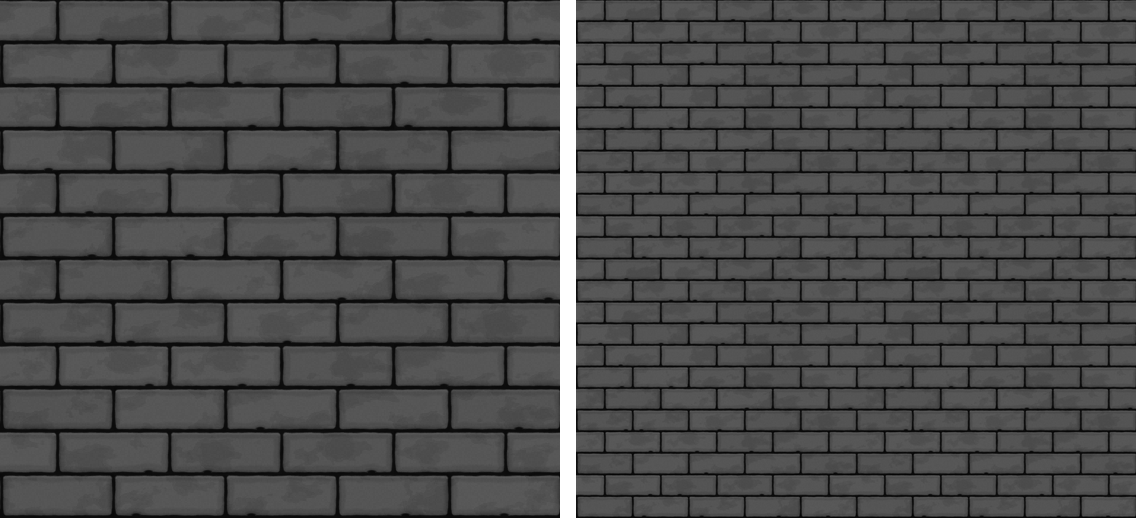
Left: one tile. Right: repeated 2 by 2.
This texture is drawn by a Shadertoy shader. Its source:

```glsl
// Dark grey running-bond brick wall with black joints, stained faces and chipped edges.
#define BRICKS vec2(5.0, 12.0)     // repeats across and down (rows even)
#define SHIFT vec2(0.015, 0.02)    // joint position, in bricks
#define JOINT vec2(0.072, 0.088)   // joint widths, in brick heights
#define CORNER 0.06                // corner radius
#define WEAR 0.012                 // raggedness of the edges
#define MORTAR 0.045
#define RIM 0.302
#define FACE 0.333
#define STAIN 0.022                // darkening of stains
#define GRAIN 0.012

float hash(vec2 p) {
    vec3 q = fract(p.xyx * vec3(0.1031, 0.1030, 0.0973));
    q += dot(q, q.yzx + 33.33);
    return fract((q.x + q.y) * q.z);
}

// Rotated, warped layers of sines, roughly -0.7 to 0.7
float layers(vec2 p, float seed) {
    float sum = 0.0, amp = 0.5;
    for (int i = 0; i < 5; i++) {
        sum += amp * sin(p.x + seed) * sin(p.y + seed * 1.7);
        p = mat2(1.6, 1.2, -1.2, 1.6) * p + sum;
        amp *= 0.55;
    }
    return sum;
}

float roundedBox(vec2 p, vec2 halfSize, float radius) {
    vec2 d = abs(p) - halfSize + radius;
    return length(max(d, 0.0)) + min(max(d.x, d.y), 0.0) - radius;
}

void mainImage(out vec4 fragColor, in vec2 fragCoord) {
    vec2 uv = fragCoord / iResolution.xy;
    float pixel = BRICKS.y / iResolution.y;
    vec2 size = vec2(iResolution.x / iResolution.y * BRICKS.y / BRICKS.x, 1.0);

    // Brick cell, with every other row moved by half a brick
    vec2 grid = uv * BRICKS - SHIFT;
    grid.x += 0.5 * mod(floor(grid.y), 2.0);
    vec2 id = mod(floor(grid), BRICKS);
    vec2 p = (fract(grid) - 0.5) * size;
    float rnd = hash(id + 3.0);
    float seed = 40.0 * hash(id + 17.0);

    // Outline: ragged, slightly narrower at the foot, chipped below
    vec2 halfSize = 0.5 * (size - JOINT);
    halfSize.x -= 0.022 * smoothstep(-0.25, -0.5, p.y);
    float d = roundedBox(p, halfSize, CORNER) + WEAR * layers(p * 9.0, seed);
    vec2 chip = vec2((hash(id + 29.0) - 0.5) * size.x * 0.8, -halfSize.y - 0.01);
    float chipSize = 0.055 * step(0.45, hash(id + 41.0));
    d = max(d, chipSize - length((p - chip) * vec2(0.5, 1.0)));

    // Face: lighter centre inside a darker rim, broken by soft-edged stains
    float inset = -d;
    float blot = layers(p * vec2(2.2, 3.0), seed);
    float centre = smoothstep(0.09, 0.17, inset + 0.06 * blot);
    float lean = (rnd - 0.5) * 1.3 * p.x / size.x;
    float stain = smoothstep(0.08, 0.18, blot + lean);
    float deep = smoothstep(0.30, 0.36, blot + lean);
    float tone = mix(RIM, FACE, centre) - STAIN * (stain + 0.6 * deep);
    tone += 0.018 * (hash(id + 53.0) - 0.4);

    // Bevel: thin light on the upper edge, shade along the other edges
    float edge = 1.0 - smoothstep(0.02, 0.075, inset);
    float upper = smoothstep(0.36, 0.42, p.y);
    tone += edge * mix(-0.035, 0.035, upper);
    tone += GRAIN * (hash(floor(uv * vec2(384.0, 356.0))) - 0.5);

    // Joint with a softened border
    float mortar = MORTAR + 0.012 * layers(p * 7.0, seed);
    float cover = smoothstep(-0.012 - pixel * 0.5, 0.012 + pixel * 0.5, inset);
    fragColor = vec4(vec3(mix(mortar, tone, cover)), 1.0);
}
```
